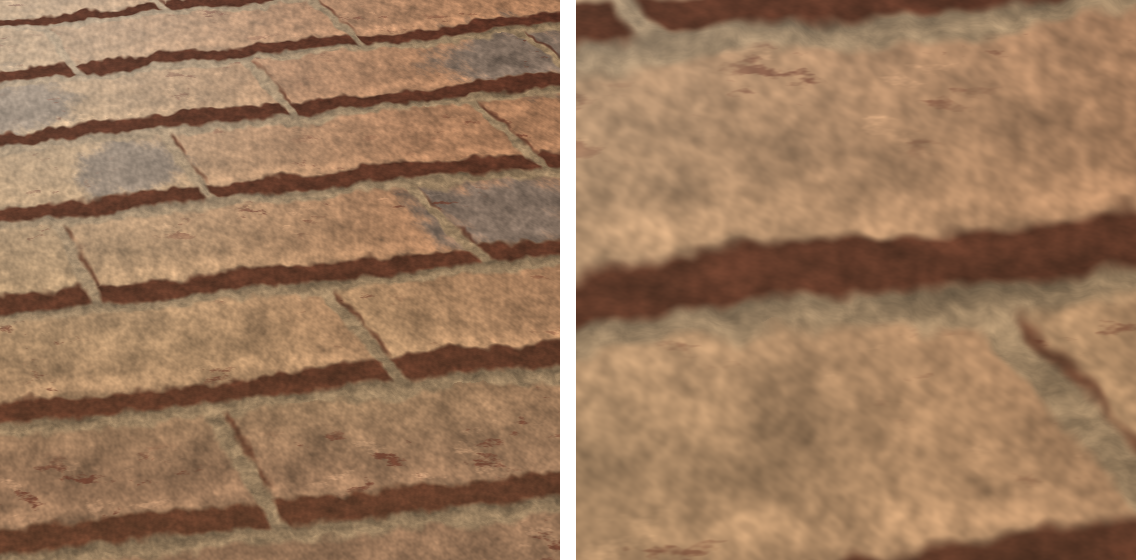
Left, the full canvas; right, a detail of the centre.
A Shadertoy shader for this texture:

```glsl
// Weathered brick wall seen at a slant: seven courses growing towards the viewer, with deep shadowed joints.

const vec3 TAN = vec3(0.66, 0.535, 0.395);
const vec3 TERRACOTTA = vec3(0.64, 0.465, 0.34);
const vec3 BROWN = vec3(0.56, 0.43, 0.325);
const vec3 CHAR = vec3(0.46, 0.405, 0.36);
const vec3 MORTAR = vec3(0.62, 0.515, 0.39);
const vec3 SHADOW = vec3(0.33, 0.18, 0.13);
const vec3 GLARE = vec3(0.88, 0.82, 0.75);

float hash(vec2 c) {
    return fract(sin(dot(c, vec2(127.1, 311.7))) * 43758.5);
}

vec2 gradientAt(vec2 cell) {
    float angle = 6.2832 * hash(cell);
    return vec2(cos(angle), sin(angle));
}

// Gradient noise, roughly -0.7 to 0.7
float noise(vec2 p) {
    vec2 i = floor(p), f = fract(p);
    vec2 w = f * f * f * (f * (f * 6.0 - 15.0) + 10.0);
    vec2 e = vec2(1.0, 0.0);
    float low = mix(dot(gradientAt(i), f), dot(gradientAt(i + e.xy), f - e.xy), w.x);
    float high = mix(dot(gradientAt(i + e.yx), f - e.yx), dot(gradientAt(i + e.xx), f - e.xx), w.x);
    return mix(low, high, w.y);
}

float fbm(vec2 p) {
    float sum = 0.0, gain = 0.6;
    for (int i = 0; i < 5; i++) {
        sum += gain * noise(p);
        p = mat2(1.6, 1.2, -1.2, 1.6) * p + 7.3;
        gain *= 0.62;
    }
    return sum;
}

float band(float x, float low, float high, float soft) {
    return smoothstep(low - soft, low + soft, x) * (1.0 - smoothstep(high - soft, high + soft, x));
}

// Perspective: joints fan out from a far point, courses grow geometrically downwards
vec2 wallCoords(vec2 p) {
    float depth = 1.0 - p.y;
    float column = (p.x + 0.677) / (depth + 1.042) / 0.485;
    float row = log2((depth + 0.105 * p.x + 0.423) / 0.469) / 0.263 - 0.14;
    return vec2(column, row);
}

// Burnt grey areas, two along each side of the wall
float charring(vec2 p, float rough) {
    float mask = 0.0;
    for (int i = 0; i < 4; i++) {
        float side = float(i & 1), level = float(i >> 1);
        vec2 center = vec2(mix(0.23 - 0.20 * level, 0.90 + 0.04 * level, side),
                           mix(0.70 + 0.11 * level, 0.62 + 0.28 * level, side));
        vec2 radius = vec2(0.09 + 0.07 * side, 0.06 + 0.02 * side * (1.0 - level));
        float d = length((p - center) / radius) + 0.8 * rough;
        mask = max(mask, 1.0 - smoothstep(0.6, 1.3, d));
    }
    return mask;
}

vec3 brickFace(vec2 p, vec2 q, vec2 brick, float v) {
    float grain = fbm(q * 2.5);
    float relief = grain - fbm(q * 2.5 + vec2(0.08, 0.22));

    // Fired clay tint, redder to the upper right and browner below
    float redness = smoothstep(0.6, 1.7, p.x + p.y) + 0.4 * (hash(brick) - 0.5);
    vec3 color = mix(TAN, TERRACOTTA, clamp(redness, 0.0, 1.0));
    color = mix(BROWN, color, smoothstep(0.12, 0.42, p.y));
    color = mix(color, CHAR, 0.85 * charring(p, grain));

    // Grain, embossed bumps and a worn bright lip
    color *= 1.0 + 0.24 * grain + 0.28 * relief;
    color *= 1.0 + 0.12 * band(v, 0.60, 0.72, 0.05);

    // Ragged gouges lying along the brick, each with a lit crumb above, gathered in patches
    float patches = smoothstep(-0.12, 0.30, noise(q * vec2(0.8, 1.7) + 4.7));
    vec2 g = q * vec2(2.4, 6.5) + 9.1;
    float gouge = smoothstep(0.20, 0.42, fbm(g));
    float crumb = smoothstep(0.22, 0.45, fbm(g + vec2(0.2, 0.7)));
    color = mix(color, color * 1.22 + 0.02, 0.7 * patches * crumb);
    return mix(color, SHADOW * 1.25, 0.75 * patches * gouge);
}

void mainImage(out vec4 fragColor, in vec2 fragCoord) {
    vec2 p = fragCoord / iResolution.xy;
    vec2 wobble = 0.010 * vec2(noise(p * 8.0), noise(p * 8.0 + 31.0))
                + 0.008 * vec2(noise(p * 27.0), noise(p * 27.0 + 17.0))
                + 0.004 * vec2(noise(p * 75.0), noise(p * 75.0 + 53.0));
    vec2 wall = wallCoords(p + wobble);

    // Running bond: half a brick of shift per course, plus a slow drift
    float course = floor(wall.y) + 1.0;
    float v = fract(wall.y);
    float x = wall.x + 0.12 - 0.0575 * course - 0.5 * mod(course, 2.0);
    vec2 brick = vec2(floor(x), course);
    float joint = x - floor(x + 0.5);
    vec2 q = wallCoords(p) * vec2(4.0, 1.0) + 7.0 * brick;

    // Mortar, brick top, then the shaded front and side
    float chips = 0.09 * noise(q * vec2(1.3, 2.0)) + 0.04 * noise(q * vec2(7.0, 8.0));
    float face = band(v, 0.035 - chips, 0.74 + chips, 0.03) * smoothstep(0.012, 0.026, abs(joint));
    float front = band(v, 0.74 + chips, 0.925 + 0.5 * chips, 0.028) * smoothstep(0.008, 0.022, abs(joint));
    float flank = band(joint, 0.014, 0.028, 0.007) * band(v, 0.04, 0.80, 0.05);
    flank *= smoothstep(-0.35, 0.25, noise(p * 22.0 + 3.0));
    vec3 color = MORTAR * (0.96 + 0.40 * fbm(wall * vec2(20.0, 8.0)));
    color *= 1.0 - 0.18 * band(v, 0.90, 0.97, 0.04);
    color = mix(color, brickFace(p, q, brick, v), face);
    vec3 shade = SHADOW * (1.0 + 0.45 * fbm(q * vec2(4.0, 7.0)));
    shade += vec3(0.05, 0.055, 0.03) * (1.0 - p.y);
    float dark = max(0.96 * front, 0.75 * flank);
    color = mix(color, shade, dark);

    // Bright light from the upper left
    float glow = 1.0 - smoothstep(0.0, 0.85, length((p - vec2(0.05, 1.0)) * vec2(0.9, 1.1)));
    color = mix(color, GLARE, 0.48 * glow * (1.0 - 0.9 * dark));

    // Fine sandy speckle
    color *= 1.0 + 0.10 * noise(p * 70.0) + 0.12 * noise(p * 130.0 + 11.0);
    fragColor = vec4(clamp(color, 0.0, 1.0), 1.0);
}
```
